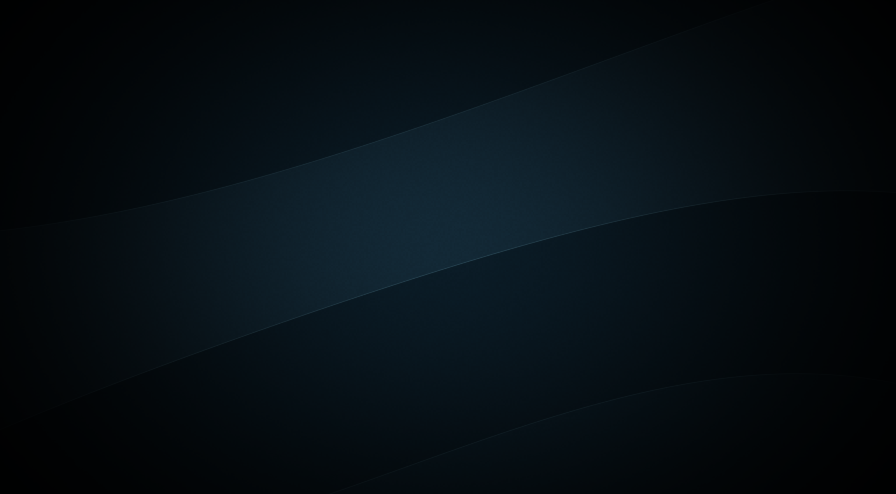
Give the GLSL for this background, as a WebGL 1 fragment shader.

```glsl
precision highp float;
// Dark teal backdrop: three sweeping polynomial edges split the canvas into
// layered sheets, lit by one soft elliptical glow that fades into black,
// with a thin lit rim on each edge and a faint grain.
uniform vec2 u_resolution;

// Sheet colours at full light
const vec3 DEEP_TONE  = vec3(0.042, 0.108, 0.150);
const vec3 BAND_TONE  = vec3(0.073, 0.158, 0.210);
const vec3 LOWER_TONE = vec3(0.052, 0.130, 0.178);
const vec3 RIM_TONE   = vec3(0.075, 0.105, 0.110);

// Glow, in fractions of the canvas
const vec2 GLOW_CENTER = vec2(0.495, 0.51);
const vec2 GLOW_RADIUS = vec2(0.36, 0.49);
const float GLOW_CUTOFF = 0.03;

// Edge heights: coefficients of 1, x, x^2, x^3, and separately x^4
const vec4 UPPER_EDGE  = vec4(0.533, 0.204, 0.678, -0.333);
const vec4 MIDDLE_EDGE = vec4(0.130, 0.772, -0.380, 0.504);
const float MIDDLE_QUARTIC = -0.416;
const vec4 LOWER_EDGE  = vec4(-0.136, -0.041, 1.531, -1.130);

const float RIM_WIDTH = 0.0011;
const float GRAIN_CELLS = 282.0;
const float GRAIN_AMOUNT = 0.06;

float hash(vec2 p) {
  vec3 q = fract(vec3(p.xyx) * 0.1031);
  q += dot(q, q.yzx + 33.33);
  return fract((q.x + q.y) * q.z);
}

// Approximate signed distance above an edge, in canvas heights
float edgeDistance(vec2 uv, vec4 c, float quartic) {
  float x = uv.x;
  float height = c.x + x * (c.y + x * (c.z + x * (c.w + x * quartic)));
  float slope = c.y + x * (2.0 * c.z + x * (3.0 * c.w + x * 4.0 * quartic));
  slope *= u_resolution.y / u_resolution.x;
  return (uv.y - height) / sqrt(1.0 + slope * slope);
}

// Smooth coverage of the area above an edge
float above(float d, float pixel) {
  return smoothstep(-0.7 * pixel, 0.7 * pixel, d);
}

// Thin highlight along an edge, dimmed where it is finer than a pixel
float rim(float d, float pixel) {
  float width = max(RIM_WIDTH, 0.55 * pixel);
  return exp(-d * d / (width * width)) * RIM_WIDTH / width;
}

void main() {
  vec2 uv = gl_FragCoord.xy / u_resolution;
  float pixel = 1.0 / u_resolution.y;

  // Layered sheets
  float upper = edgeDistance(uv, UPPER_EDGE, 0.0);
  float middle = edgeDistance(uv, MIDDLE_EDGE, MIDDLE_QUARTIC);
  float lower = edgeDistance(uv, LOWER_EDGE, 0.0);
  vec3 color = mix(LOWER_TONE, DEEP_TONE, above(lower, pixel));
  color = mix(color, BAND_TONE, above(middle, pixel));
  color = mix(color, DEEP_TONE, above(upper, pixel));

  // Lit rims
  float rims = 0.75 * rim(upper, pixel) + rim(middle, pixel) + 0.75 * rim(lower, pixel);
  color += RIM_TONE * rims;

  // Central glow falling off to black
  vec2 offset = (uv - GLOW_CENTER) / GLOW_RADIUS;
  float glow = max(exp(-dot(offset, offset)) - GLOW_CUTOFF, 0.0) / (1.0 - GLOW_CUTOFF);
  color *= glow;

  // Faint grain
  vec2 cell = floor(uv * GRAIN_CELLS * vec2(u_resolution.x / u_resolution.y, 1.0));
  color *= 1.0 + GRAIN_AMOUNT * (hash(cell) - 0.5);

  gl_FragColor = vec4(color, 1.0);
}
```
